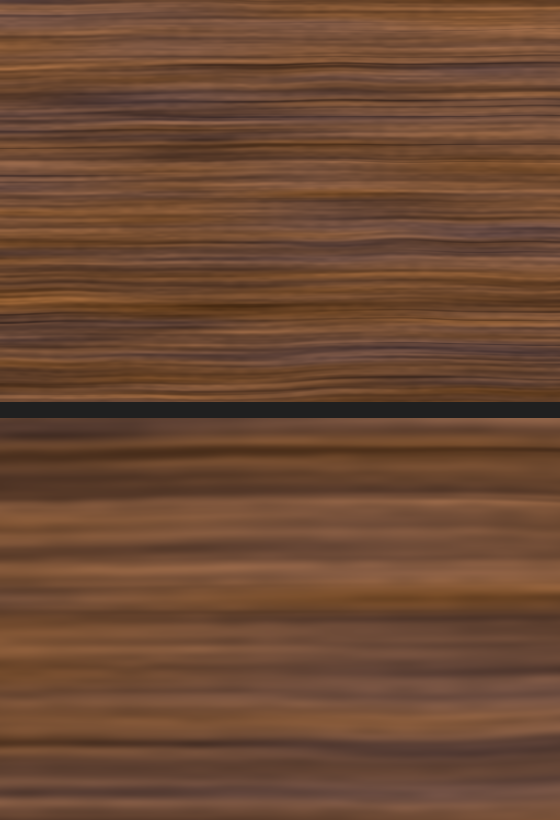
Top, the full canvas; bottom, a detail of the centre.
Reproduce this texture procedurally as a Shadertoy shader.

```glsl
float hash(vec2 p) {
    vec3 q = fract(vec3(p.xyx) * 0.1031);
    q += dot(q, q.yzx + 33.33);
    return fract((q.x + q.y) * q.z);
}

float noise(vec2 p) {
    vec2 cell = floor(p), f = fract(p);
    f = f * f * (3.0 - 2.0 * f);
    float low = mix(hash(cell), hash(cell + vec2(1, 0)), f.x);
    float high = mix(hash(cell + vec2(0, 1)), hash(cell + vec2(1, 1)), f.x);
    return mix(low, high, f.y);
}

// Noise drawn out along the grain, centred on zero
float grain(vec2 p, float along, float across, float seed) {
    return noise(p * vec2(along, across) + seed) - 0.5;
}

void mainImage(out vec4 fragColor, in vec2 fragCoord) {
    vec2 p = fragCoord / iResolution.y;

    // Gentle waves bend neighbouring fibres together
    p.y += 0.018 * grain(p, 2.0, 2.5, 11.0);
    p.y += 0.007 * grain(p, 6.0, 10.0, 23.0);

    // Broad bands, streaks and fine fibres
    float band = grain(p, 0.4, 14.0, 37.0);
    float streak = grain(p, 1.1, 62.0, 51.3);
    float fibre = grain(p, 2.4, 120.0, 67.7);
    float hair = grain(p, 5.0, 175.0, 73.9);
    float tone = 0.53 + 0.34 * band + 0.52 * streak + 0.58 * fibre + 0.28 * hair;

    // Thin dark veins that fade in and out
    float vein = 1.0 - smoothstep(0.0, 0.15, abs(grain(p, 0.8, 46.0, 83.1)));
    float veinFade = smoothstep(-0.2, 0.3, grain(p, 1.6, 10.0, 97.0));
    tone -= 0.34 * vein * veinFade;

    // Narrow golden threads
    float thread = smoothstep(0.12, 0.4, grain(p, 0.8, 62.0, 113.9));
    float threadFade = smoothstep(-0.3, 0.3, grain(p, 1.5, 9.0, 131.0));
    tone += 0.38 * thread * threadFade;

    // Walnut ramp, drifting between greyish and orange brown
    vec3 darkWood = vec3(0.29, 0.19, 0.135);
    vec3 lightWood = vec3(0.585, 0.395, 0.265);
    vec3 color = mix(darkWood, lightWood, clamp(tone, -0.1, 1.15));
    float warmth = grain(p, 0.8, 16.0, 149.0) + 0.8 * grain(p, 2.5, 50.0, 163.0);
    color += warmth * vec3(0.035, -0.005, -0.085);

    // Soft cloudiness and faint pores
    color *= 1.0 + 0.10 * grain(p, 2.0, 3.0, 181.0);
    color *= 1.0 + 0.10 * grain(p, 35.0, 150.0, 197.0);

    fragColor = vec4(color, 1.0);
}
```
